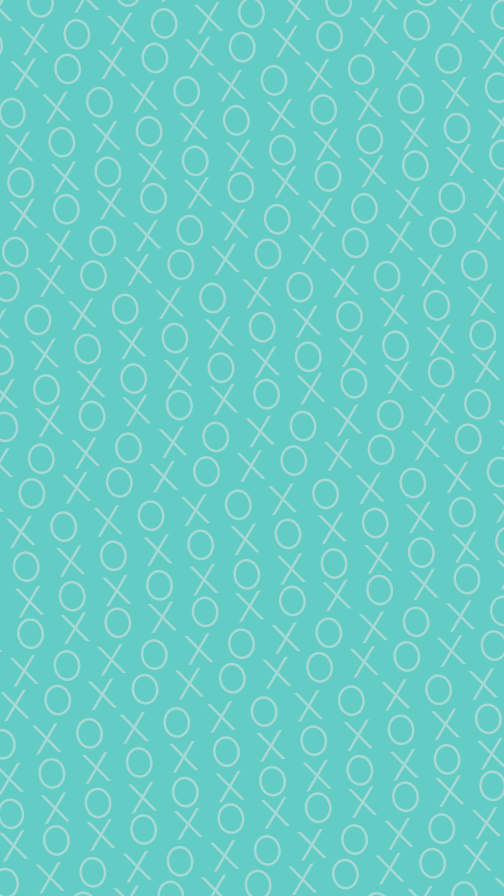
This pattern is drawn by a Shadertoy shader. Its source:

```glsl
// Slanted rows of thin, pale O and X marks alternating on flat turquoise.
// Six unevenly staggered rows form a group that repeats down the canvas;
// each mark is a distance function. One unit is the step from O to O.

const float PAIRS_ACROSS = 5.775;
const float SLOPE = 0.125;             // rise of a row per unit across
const float GROUP_HEIGHT = 2.406;
const float GROUP_SHIFT = 0.2955;      // sideways drift per group
const vec2 FIRST_MARK = vec2(0.7754, 0.8864);
const float HALF_STROKE = 0.0144;
const vec2 RING_RADII = vec2(0.139, 0.162);
const vec2 CROSS_HALF = vec2(0.128, 0.166);
const float CROSS_NUDGE = 0.011;

const vec3 TURQUOISE = vec3(0.39, 0.80, 0.77);
const vec3 PALE = vec3(0.65, 0.85, 0.84);

// Start of each row in a group: offset across, offset down
const int ROWS = 6;
const vec2 ROW_START[ROWS] = vec2[ROWS](
    vec2(0.0, 0.0), vec2(0.364, 0.427), vec2(-0.067, 0.832),
    vec2(0.461, 1.237), vec2(-0.016, 1.606), vec2(0.401, 2.023));

// Outlined ellipse
float ringDistance(vec2 p, vec2 radii, float halfStroke) {
    float k = length(p / radii);
    float gradient = length(p / (radii * radii));
    return abs((k - 1.0) * (k + 1e-5) / (gradient + 1e-5)) - halfStroke;
}

// Two crossing diagonals, cut flat at top and bottom
float crossDistance(vec2 p, vec2 halfSize, float halfStroke) {
    p = abs(p);
    vec2 normal = normalize(vec2(halfSize.y, -halfSize.x));
    return max(abs(dot(p, normal)) - halfStroke, p.y - halfSize.y);
}

// Nearest mark of one row; p is relative to an O in that row, y down
float rowDistance(vec2 p, float slope) {
    float index = floor(p.x * 2.0 + 0.5);
    vec2 local = p - 0.5 * index * vec2(1.0, -slope);
    vec2 along = normalize(vec2(1.0, -slope));
    local = vec2(dot(local, along), dot(local, vec2(-along.y, along.x)));
    bool isCross = mod(index, 2.0) > 0.5;
    return isCross
        ? crossDistance(local - vec2(CROSS_NUDGE, 0.0), CROSS_HALF, HALF_STROKE)
        : ringDistance(local, RING_RADII, HALF_STROKE);
}

// Nearest mark over all rows and groups
float patternDistance(vec2 p) {
    float nearest = 1e3;
    for (int i = 0; i < ROWS; i++) {
        // Level down the left edge, measured along the slant
        vec2 start = FIRST_MARK + ROW_START[i];
        float level = p.y + SLOPE * p.x - start.y;
        float group = floor(level / GROUP_HEIGHT + 0.5);
        float x = p.x - start.x - group * GROUP_SHIFT;
        float y = level - group * GROUP_HEIGHT - SLOPE * x;
        nearest = min(nearest, rowDistance(vec2(x, y), SLOPE));
    }
    return nearest;
}

void mainImage(out vec4 fragColor, in vec2 fragCoord) {
    float pixel = PAIRS_ACROSS / iResolution.x;
    vec2 p = vec2(fragCoord.x, iResolution.y - fragCoord.y) * pixel;
    float coverage = clamp(0.5 - patternDistance(p) / pixel, 0.0, 1.0);
    fragColor = vec4(mix(TURQUOISE, PALE, coverage), 1.0);
}
```
